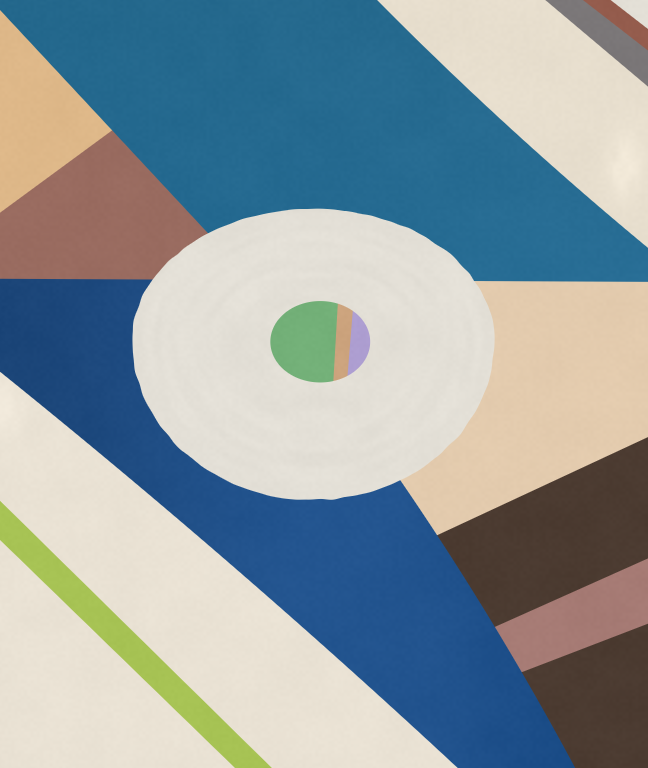
A Shadertoy shader for this background:

```glsl
// Hard-edged abstract painting: diagonal colour bands behind a pale oval with a striped centre.
#define OVAL_CENTRE vec2(0.408, 0.557)
#define OVAL_WIDTH 0.236
#define OVAL_TOP 0.171
#define OVAL_BOTTOM 0.208
#define CORE_CENTRE vec2(0.417, 0.555)
#define CORE_RADII vec2(0.065, 0.053)
#define EDGE_WOBBLE 0.0012
#define GRAIN 0.012
#define BRUSH 0.018

const vec3 CREAM = vec3(0.905, 0.870, 0.805);
const vec3 PALE = vec3(0.890, 0.875, 0.840);
const vec3 TEAL = vec3(0.145, 0.415, 0.565);
const vec3 NAVY = vec3(0.105, 0.270, 0.470);
const vec3 COBALT = vec3(0.135, 0.330, 0.560);
const vec3 OCHRE = vec3(0.870, 0.720, 0.535);
const vec3 MAUVE = vec3(0.600, 0.420, 0.375);
const vec3 PEACH = vec3(0.890, 0.795, 0.680);
const vec3 UMBER = vec3(0.295, 0.230, 0.190);
const vec3 ROSE = vec3(0.650, 0.480, 0.455);
const vec3 LIME = vec3(0.655, 0.765, 0.330);
const vec3 SLATE = vec3(0.480, 0.465, 0.470);
const vec3 RUST = vec3(0.580, 0.360, 0.300);
const vec3 GREEN = vec3(0.450, 0.690, 0.470);
const vec3 TAN = vec3(0.800, 0.640, 0.490);
const vec3 LILAC = vec3(0.680, 0.620, 0.820);

float hash(vec2 p) {
    return fract(sin(dot(p, vec2(127.1, 311.7))) * 43758.5453);
}

float noise(vec2 p) {
    vec2 i = floor(p), f = fract(p);
    f = f * f * (3.0 - 2.0 * f);
    return mix(mix(hash(i), hash(i + vec2(1, 0)), f.x),
               mix(hash(i + vec2(0, 1)), hash(i + vec2(1, 1)), f.x), f.y);
}

// Antialiased coverage of a signed distance, one where positive
float cover(float d) {
    return clamp(d * iResolution.y + 0.5, 0.0, 1.0);
}

// Coverage to the left of the line a to b, which bulges by bow at its middle
float side(vec2 p, vec2 a, vec2 b, float bow) {
    vec2 d = b - a;
    float t = clamp(dot(p - a, d) / dot(d, d), 0.0, 1.0);
    return cover(dot(p - a, normalize(vec2(-d.y, d.x))) - 4.0 * bow * t * (1.0 - t));
}

// Coverage inside an ellipse
float ellipse(vec2 q, vec2 r) {
    float k = length(q / r);
    return cover(k * (1.0 - k) / max(length(q / (r * r)), 0.001) + 0.001 * step(k, 0.5));
}

// Soft spot of thick paint
float dab(vec2 p, vec2 c, vec2 r) {
    vec2 q = (p - c) / r;
    return exp(-dot(q, q)) * (0.5 + noise(p * vec2(90.0, 45.0)));
}

// Bands above the horizon
vec3 upperField(vec2 p) {
    vec3 sky = TEAL + 0.025 * (p.x - 0.4) + 0.05 * (0.8 - p.y) * vec3(0, 0.3, 1);
    vec3 pale = CREAM + 0.04 * dab(p, vec2(0.815, 0.785), vec2(0.022, 0.045));
    vec3 col = mix(sky, pale, side(p, vec2(0.491, 1.0), vec2(0.844, 0.677), -0.006));
    col = mix(col, SLATE, side(p, vec2(0.710, 1.0), vec2(0.844, 0.887), 0.0));
    col = mix(col, RUST, side(p, vec2(0.759, 1.0), vec2(0.844, 0.934), 0.0));
    col = mix(col, PALE, side(p, vec2(0.795, 1.0), vec2(0.844, 0.962), 0.0));
    vec3 wedge = mix(MAUVE, OCHRE, side(p, vec2(0.0, 0.723), vec2(0.147, 0.831), 0.0));
    return mix(wedge, col, side(p, vec2(0.0, 0.987), vec2(0.273, 0.694), 0.0));
}

// Bands below the horizon
vec3 lowerField(vec2 p) {
    vec3 right = mix(UMBER, ROSE, side(p, vec2(0.680, 0.125), vec2(0.844, 0.188), 0.0));
    right = mix(right, UMBER, side(p, vec2(0.645, 0.184), vec2(0.844, 0.273), 0.0));
    right = mix(right, PEACH, side(p, vec2(0.569, 0.303), vec2(0.844, 0.431), 0.0));
    vec3 blue = mix(NAVY, COBALT, smoothstep(0.0, 0.4, p.x));
    blue -= 0.035 * smoothstep(0.5, 0.75, p.x);
    vec3 corner = CREAM + vec3(0.010, 0.015, 0.025);
    corner += 0.03 * dab(p, vec2(0.010, 0.465), vec2(0.022, 0.035));
    float stripe = side(p, vec2(0.0, 0.297), vec2(0.306, 0.0), 0.0)
                 - side(p, vec2(0.0, 0.348), vec2(0.354, 0.0), 0.0);
    corner = mix(corner, LIME, stripe);
    vec3 col = mix(corner, blue, side(p, vec2(0.0, 0.516), vec2(0.596, 0.0), 0.007));
    return mix(col, right, side(p, vec2(0.521, 0.375), vec2(0.749, 0.0), 0.006));
}

void mainImage(out vec4 fragColor, in vec2 fragCoord) {
    vec2 p = fragCoord / iResolution.y;
    float horizon = side(p, vec2(0.0, 0.637), vec2(0.844, 0.633), 0.0);
    vec3 col = mix(lowerField(p), upperField(p), horizon);

    // Egg-shaped oval with a hand-painted rim and faint rings of brushwork
    vec2 q = p - OVAL_CENTRE;
    vec2 rim = vec2(OVAL_WIDTH, q.y > 0.0 ? OVAL_TOP : OVAL_BOTTOM);
    rim += EDGE_WOBBLE * (2.0 * noise(p * 60.0) - 1.0);
    float rings = noise(vec2(length(q / rim) * 22.0, atan(q.y, abs(q.x)) * 2.0));
    col = mix(col, PALE + BRUSH * (rings - 0.5), ellipse(q, rim));

    // Striped core
    vec3 core = mix(GREEN, TAN, side(p, vec2(0.440, 0.607), vec2(0.434, 0.503), 0.0));
    core = mix(core, LILAC, side(p, vec2(0.460, 0.603), vec2(0.452, 0.505), 0.0));
    col = mix(col, core, ellipse(p - CORE_CENTRE, CORE_RADII));

    // Canvas grain
    col += GRAIN * (noise(p * 240.0) + noise(p * 25.0) - 1.0);
    fragColor = vec4(col, 1.0);
}
```
